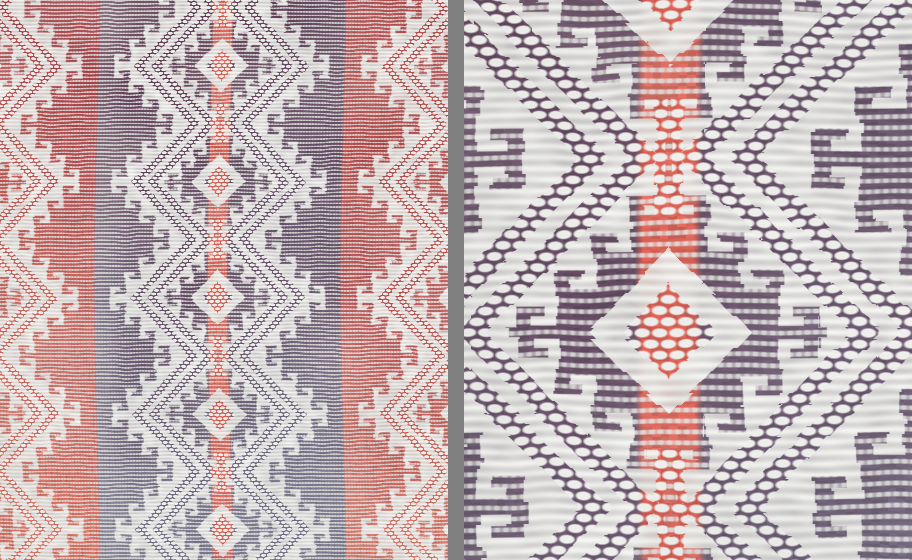
Left: the whole. Right: its middle third, enlarged.
This pattern is drawn by a WebGL 2 fragment shader. Its source:

```glsl
#version 300 es
precision highp float;
uniform vec2 u_resolution;
out vec4 fragColor;

float hash(vec2 p) {
  return fract(sin(dot(p, vec2(127.1, 311.7))) * 43758.5453);
}

float noise(vec2 p) {
  vec2 i = floor(p), f = fract(p);
  f = f * f * (3.0 - 2.0 * f);
  return mix(mix(hash(i), hash(i + vec2(1, 0)), f.x),
             mix(hash(i + vec2(0, 1)), hash(i + vec2(1, 1)), f.x), f.y);
}

float box(vec2 p, vec2 lo, vec2 hi) {
  vec2 d = max(lo - p, p - hi);
  return max(d.x, d.y);
}

float cover(float d, float w) {
  return 1.0 - smoothstep(-w, w, d);
}

// One stair step carrying a squared curl, in step units
float hookedStep(vec2 p) {
  float arm = box(p, vec2(-1.0), vec2(1.1, 0.3));
  float bar = box(p, vec2(0.75, -1.0), vec2(1.1, 0.82));
  float curl = box(p, vec2(0.4, 0.56), vec2(1.1, 0.82));
  return min(min(p.x, arm), min(bar, curl));
}

void main() {
  // One unit is one vertical repeat
  vec2 uv = gl_FragCoord.xy / u_resolution.y;
  vec2 p = uv * 4.83;
  float px = 4.83 / u_resolution.y;
  p.x += 0.025 * sin(uv.y * 5.5 - 1.2);
  p.y += 0.02 * (noise(p * vec2(2.0, 1.5)) - 0.5);

  // Woven ribs and brick-laid stitches
  float ribs = p.y * 32.0 + 0.35 * noise(p * vec2(9.0, 5.0));
  float row = floor(ribs);
  float rib = 0.5 - 0.5 * cos(6.2832 * ribs);
  float warp = 0.5 + 0.5 * cos(6.2832 * p.x * 40.0);
  vec2 stitch = vec2(fract(p.x * 20.0 + 0.5 * mod(row, 2.0)), fract(ribs)) - 0.5;
  float knot = 1.0 - smoothstep(0.3, 0.5, length(stitch * vec2(0.9, 1.0)));

  // Mirrored quadrant of the medallion, with frayed rows
  float column = (p.x - 1.9) / 2.13;
  float offset = (column - floor(column + 0.5)) * 2.13;
  vec2 q = abs(vec2(offset, fract(p.y - 0.26 + 0.5) - 0.5));
  q.x += 0.018 * (hash(vec2(row, floor(p.x * 6.0))) - 0.5);
  float d = q.x + q.y;

  // Outer hooked edge with a thin notch at the waist
  float tread = q.y / 0.125;
  float outer = hookedStep(vec2((q.x - 0.79) / 0.125 + floor(tread), fract(tread)));
  float cloth = cover(outer, px / 0.125);
  cloth *= 1.0 - cover(box(q, vec2(0.43, 0.484), vec2(1.0, 0.6)), px);

  // Hooked opening around the small diamond
  tread = q.y / 0.105;
  float inner = hookedStep(vec2((0.43 - q.x) / 0.105 - floor(tread), 1.0 - fract(tread)));
  float opening = 1.0 - cover(inner, px / 0.105);
  opening = max(opening, cover(box(q, vec2(-1.0), vec2(0.46, 0.014)), px));
  cloth *= 1.0 - opening * (1.0 - cover(d - 0.235, px));

  // Stitched bands, diamond heart and centre line
  float net = cover(abs(d - 0.57) - 0.043, px);
  net = max(net, cover(abs(d - 0.715) - 0.043, px));
  net = max(net, cover(d - 0.135, px));
  net = max(net, cover(q.x - 0.04, px) * step(0.235, d));

  // Dyed stripes, fading down the cloth
  float fade = clamp(uv.y + 0.5 * (noise(p * vec2(1.2, 0.9)) - 0.5), 0.0, 1.0);
  vec3 red = mix(vec3(0.81, 0.37, 0.31), vec3(0.61, 0.15, 0.18), fade);
  vec3 violet = mix(vec3(0.37, 0.36, 0.46), vec3(0.29, 0.14, 0.24), fade);
  vec3 centreRed = vec3(0.82, 0.29, 0.24);
  float violetStripe = cover(abs(p.x - 1.9) - 1.06, 0.012);
  vec3 dye = mix(red, violet, violetStripe);
  dye = mix(dye, centreRed, cover(abs(p.x - 1.9) - 0.085, 0.015));
  dye *= 0.9 + 0.2 * hash(vec2(row, floor(p.x * 40.0)));

  // Ground: pale weft showing between dyed threads
  vec3 white = vec3(0.925, 0.925, 0.915);
  float weft = smoothstep(0.3, 0.95, rib) * (0.5 + 0.35 * warp);
  float wear = 0.1 + 0.16 * noise(p * 1.7 + 8.0);
  wear += 0.14 * violetStripe * (1.0 - smoothstep(0.84, 1.2, p.x));
  vec3 ground = mix(dye, white * 0.95, clamp(weft + wear, 0.0, 0.9));

  // Raised white yarn, with open stitches showing the dye
  float yarnShade = 0.07 * (1.0 - rib) + 0.07 * (noise(p * vec2(14.0, 32.0)) - 0.5);
  vec3 yarn = white - yarnShade;
  yarn = mix(yarn, dye, 0.13 * (1.0 - rib) * noise(p * vec2(20.0, 12.0)));
  vec3 lace = mix(mix(dye, white, 0.12), white, knot);
  yarn = mix(yarn, lace, net);

  vec3 color = mix(ground, yarn, cloth);
  color *= 0.98 + 0.04 * noise(p * 3.0);
  fragColor = vec4(color, 1.0);
}
```
